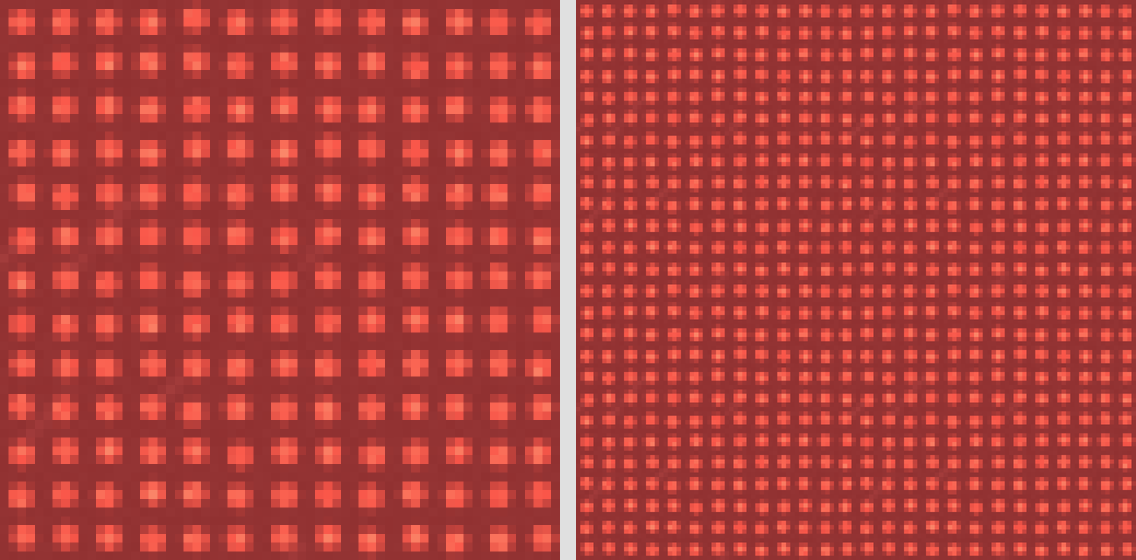
Left: one tile. Right: repeated 2 by 2.
Reproduce this pattern procedurally as a WebGL 2 fragment shader.

```glsl
#version 300 es
precision highp float;
// Coral dots in a 13 by 13 lattice on dark red, rendered as a coarse 64 by 64 mosaic.

uniform vec2 u_resolution;
out vec4 outColor;

const float TAU = 6.2831853;
const float CELLS = 64.0;
const float REPEATS = 13.0;

float hash(vec2 p) {
    vec3 q = fract(p.xyx * vec3(0.1031, 0.1030, 0.0973));
    q += dot(q, q.yzx + 33.33);
    return fract((q.x + q.y) * q.z);
}

vec2 hash2(vec2 p) {
    return vec2(hash(p + 17.3), hash(p + 91.7));
}

// Faint diagonal scuffs, measured with wrapped distances
float scuffs(vec2 cell) {
    float mark = 0.0;
    for (int i = 0; i < 7; i++) {
        vec2 seed = vec2(float(i) * 7.0 + 3.0, 5.0);
        vec2 start = floor(hash2(seed) * CELLS) + 0.5;
        vec2 d = mod(cell - start + 0.5 * CELLS, CELLS) - 0.5 * CELLS;
        float along = 0.5 * (d.x + d.y);
        float across = abs(d.x - d.y);
        float reach = 1.5 + 2.0 * hash(seed);
        float line = 1.0 - smoothstep(0.3, 1.6, across);
        mark = max(mark, line * (1.0 - smoothstep(reach - 1.0, reach + 1.0, abs(along))));
    }
    return mark;
}

vec3 mosaic(vec2 uv) {
    vec2 cell = mod(floor(uv * CELLS), CELLS) + 0.5;
    float grain = hash(cell);

    // Background with slight tonal grain
    vec3 color = vec3(0.575, 0.198, 0.198) + (grain - 0.5) * 0.012;
    color += scuffs(cell) * vec3(0.055, 0.032, 0.03);

    // Gentle periodic drift of the columns and rows
    vec2 p = cell;
    p.x -= 0.33 + 0.33 * cos(TAU * (cell.x / CELLS - 0.7));
    p.y -= 0.12 * sin(TAU * (cell.y + cell.x) / CELLS);

    // Jittered soft dot, in mosaic cell units
    vec2 lattice = p * REPEATS / CELLS;
    vec2 id = mod(floor(lattice), REPEATS);
    vec2 local = (fract(lattice) - 0.5) * CELLS / REPEATS;
    local -= (hash2(id) - 0.5) * vec2(0.5, 0.6);
    float dist = length(local) + (grain - 0.5) * 0.15;
    float dot_cover = 1.0 - smoothstep(0.78, 2.0, dist);

    // Lighter orange on some dots and cells, strongest in the middle
    float warmth = 0.3 * hash(id + 40.0) + 0.75 * pow(hash(cell + 60.0), 2.0);
    warmth *= 1.0 - smoothstep(0.2, 1.5, dist);
    vec3 coral = mix(vec3(0.98, 0.335, 0.285), vec3(0.98, 0.54, 0.42), warmth);
    return mix(color, coral, dot_cover);
}

void main() {
    // Four samples per pixel smooth the mosaic edges
    vec3 sum = vec3(0.0);
    for (int i = 0; i < 4; i++) {
        vec2 offset = vec2(float(i % 2), float(i / 2)) * 0.5 - 0.25;
        sum += mosaic((gl_FragCoord.xy + offset) / u_resolution);
    }
    outColor = vec4(sum * 0.25, 1.0);
}
```
